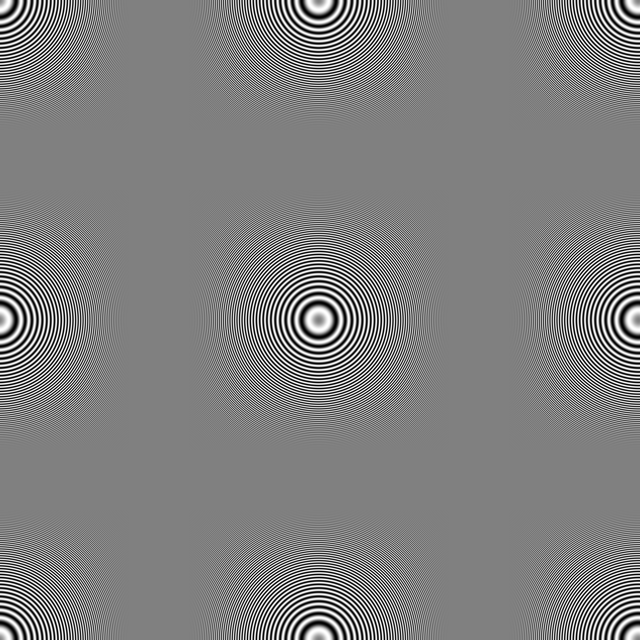
A Shadertoy shader for this pattern:

```glsl
// Zone plate tiles: each cell holds concentric sine rings whose frequency
// grows linearly with radius. Each axis fades to mid grey as the rings
// approach the pixel sampling limit, so no moire appears.

#define TILES 2.0                     // repeats across and down
#define RING_RATE 1024.0              // ring cycles per squared canvas unit
#define CENTRE vec2(0.4982, 0.5)      // centre of the middle ring set
#define FADE_START 0.30               // cycles per pixel where fading begins
#define FADE_END 0.65                 // cycles per pixel where rings vanish
#define MID_GREY 0.5
#define CONTRAST 0.5

const float TAU = 6.2831853;

// Offset from the nearest tile centre, in canvas units.
vec2 tileOffset(vec2 uv) {
    return (fract((uv - CENTRE) * TILES + 0.5) - 0.5) / TILES;
}

// Separable low-pass response for the local ring frequency.
float ringVisibility(vec2 offset, vec2 pixelSize) {
    vec2 cyclesPerPixel = 2.0 * RING_RATE * abs(offset) * pixelSize;
    vec2 response = 1.0 - smoothstep(FADE_START, FADE_END, cyclesPerPixel);
    return response.x * response.y;
}

void mainImage(out vec4 fragColor, in vec2 fragCoord) {
    vec2 pixelSize = 1.0 / iResolution.xy;
    vec2 offset = tileOffset(fragCoord * pixelSize);

    // Quadratic phase gives rings that narrow outward.
    float rings = sin(TAU * RING_RATE * dot(offset, offset));
    float tone = MID_GREY + CONTRAST * rings * ringVisibility(offset, pixelSize);

    fragColor = vec4(vec3(tone), 1.0);
}
```
